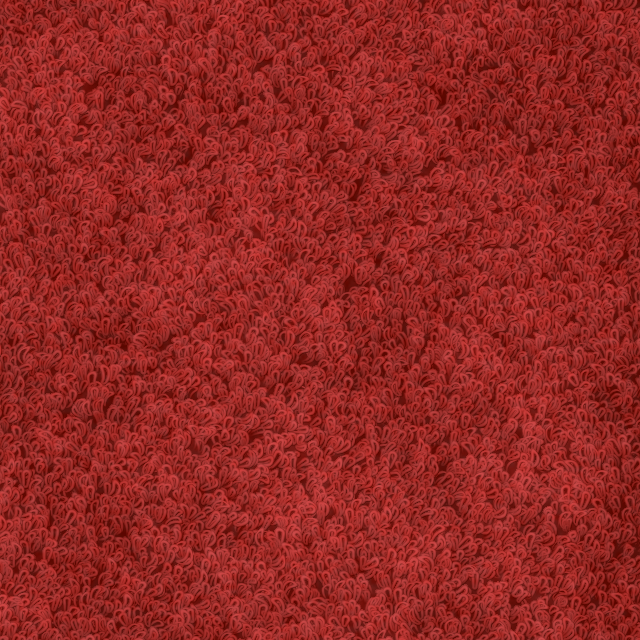
A Shadertoy shader for this texture:

```glsl
const vec2 LOOP_GRID = vec2(74.0, 52.0);
const vec3 SHADOW_RED = vec3(0.39, 0.065, 0.04);
const vec3 LIT_RED = vec3(0.76, 0.245, 0.235);
const vec2 LIGHT_DIR = vec2(-0.5, 0.86);
const float STACKING = 12.0;

vec2 hash2(vec2 p) {
    vec3 a = fract(p.xyx * vec3(0.1031, 0.1030, 0.0973));
    a += dot(a, a.yzx + 33.33);
    return fract((a.xx + a.yz) * a.zy);
}

float valueNoise(vec2 p) {
    vec2 cell = floor(p);
    vec2 f = fract(p);
    f = f * f * (3.0 - 2.0 * f);
    float low = mix(hash2(cell).x, hash2(cell + vec2(1, 0)).x, f.x);
    float high = mix(hash2(cell + vec2(0, 1)).x, hash2(cell + vec2(1, 1)).x, f.x);
    return mix(low, high, f.y);
}

mat2 rotation(float angle) {
    float c = cos(angle), s = sin(angle);
    return mat2(c, s, -s, c);
}

// Pile direction: mostly upright, leaning in broad patches
float pileAngle(vec2 p) {
    return -0.2 + 1.1 * (valueNoise(p * 8.0 + 3.0) - 0.5);
}

// One bent yarn loop; returns (tone * weight, weight)
vec2 yarnLoop(vec2 offset, float angle, vec2 shape, vec2 look, float blur) {
    mat2 turn = rotation(angle);
    vec2 q = offset * turn;
    float halfLength = mix(0.0030, 0.0100, shape.x);
    float radius = mix(0.0024, 0.0046, shape.y);
    float yarn = mix(0.0024, 0.0031, look.y);
    q.x += (look.y - 0.5) * 90.0 * q.y * q.y;
    radius *= 1.0 + 0.25 * clamp(q.y / halfLength, -1.0, 1.0);

    vec2 spoke = q - vec2(0.0, clamp(q.y, -halfLength, halfLength));
    float reach = length(spoke);
    float side = (reach - radius) / yarn;
    float coverage = 1.0 - smoothstep(-blur, blur, (abs(side) - 1.0) * yarn);
    if (coverage <= 0.0) return vec2(0.0);

    // The tip stands up while the root sinks into the pile
    float profile = max(0.0, 1.0 - side * side);
    float rise = clamp(q.y / (halfLength + radius), -1.0, 1.0);
    float height = 0.65 * look.x + 0.28 * rise + 0.25 * profile;
    vec2 normal = turn * (spoke / max(reach, 1e-5));
    float light = dot(normal, LIGHT_DIR) * clamp(side, -1.0, 1.0);
    float tone = -0.12 + 0.52 * profile + 0.42 * height + 0.24 * light
               + 0.08 * rise + 0.16 * (shape.y - 0.5);
    float weight = coverage * exp(STACKING * height);
    return vec2(tone, 1.0) * weight;
}

// Overlapping loops, the highest ones dominating
float terryPile(vec2 p, float blur) {
    float floorWeight = exp(STACKING * 0.15);
    vec2 total = vec2(0.02, 1.0) * floorWeight;
    for (int layer = 0; layer < 2; layer++) {
        vec2 shift = float(layer) * vec2(0.5, 0.37);
        vec2 home = floor(p * LOOP_GRID + shift);
        for (int y = -2; y <= 2; y++) {
            for (int x = -2; x <= 2; x++) {
                vec2 cell = home + vec2(x, y);
                vec2 seed = cell + 100.0 + float(layer) * 217.0;
                vec2 jitter = hash2(seed);
                vec2 shape = hash2(seed + 31.7);
                vec2 look = hash2(seed + 73.1);
                vec2 swing = hash2(seed + 127.9);
                vec2 center = (cell + jitter - shift) / LOOP_GRID;
                float angle = pileAngle(center) + 1.1 * (swing.x + swing.y - 1.0);
                total += yarnLoop(p - center, angle, shape, look, blur);
            }
        }
    }
    return total.x / total.y;
}

void mainImage(out vec4 fragColor, in vec2 fragCoord) {
    float canvas = min(iResolution.x, iResolution.y);
    vec2 p = fragCoord / canvas;
    float tone = terryPile(p, max(0.0010, 0.7 / canvas));

    // Fine fibres, shaded clumps and broad unevenness
    tone += 0.10 * (valueNoise(p * 260.0) - 0.5);
    tone += 0.22 * (valueNoise(p * vec2(46.0, 32.0) + 11.0) - 0.5);
    tone += 0.16 * (valueNoise(p * 20.0 + 23.0) - 0.5);
    tone += 0.18 * (valueNoise(p * 7.0 + 40.0) - 0.5);
    tone -= 0.12 * smoothstep(0.85, 1.0, p.x);

    vec3 color = mix(SHADOW_RED, LIT_RED, clamp(tone, -0.1, 1.1));
    float dusty = valueNoise(p * 120.0 + 70.0) - 0.5;
    color += dusty * vec3(-0.01, 0.06, 0.07);
    fragColor = vec4(clamp(color, 0.0, 1.0), 1.0);
}
```
